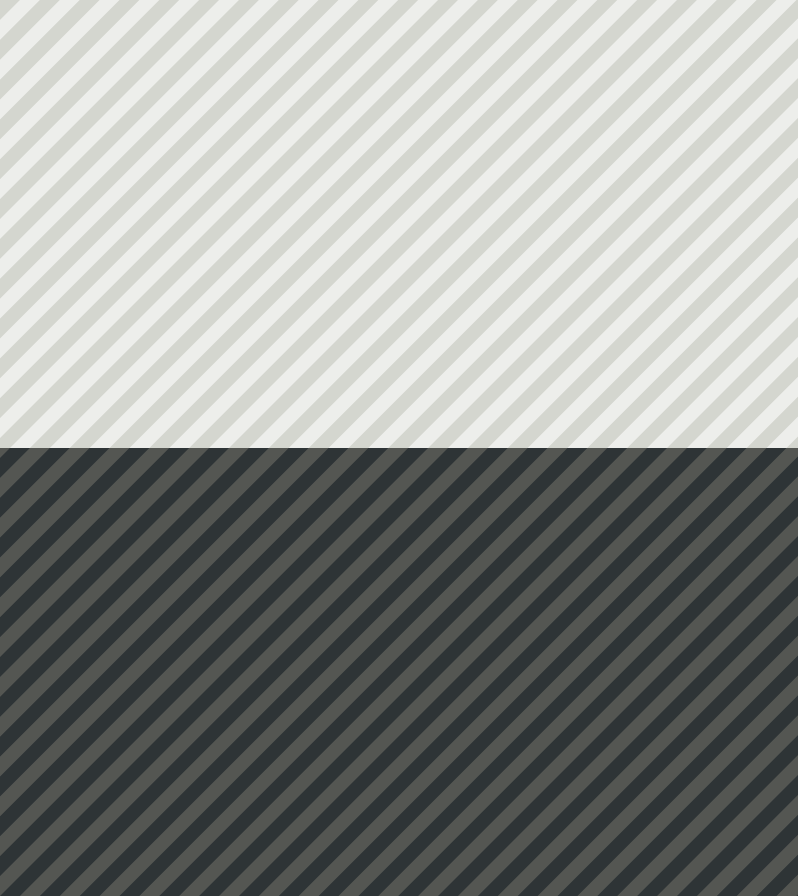
Give the GLSL for this pattern, as a WebGL 2 fragment shader.

```glsl
#version 300 es
precision highp float;

uniform vec2 u_resolution;
out vec4 fragColor;

// Lengths are in canvas heights
#define STRIPE_PERIOD (2.0 / 45.0)
#define STRIPE_SHARE 0.5
#define SPLIT_HEIGHT 0.5
#define LIGHT_BASE vec3(0.930, 0.932, 0.922)
#define LIGHT_STRIPE vec3(0.832, 0.840, 0.812)
#define DARK_BASE vec3(0.180, 0.202, 0.212)
#define DARK_STRIPE vec3(0.328, 0.338, 0.322)

// Coverage of diagonal bands, counted from the top left corner
float diagonalStripes(vec2 p, float pixel) {
    float phase = fract((p.x + 1.0 - p.y) / STRIPE_PERIOD);
    float halfBand = 0.5 * STRIPE_SHARE;
    float offset = abs(fract(phase - halfBand + 0.5) - 0.5);
    float edgeDistance = (halfBand - offset) * STRIPE_PERIOD / sqrt(2.0);
    return smoothstep(-0.6 * pixel, 0.6 * pixel, edgeDistance);
}

void main() {
    vec2 p = gl_FragCoord.xy / u_resolution.y;
    float pixel = 1.0 / u_resolution.y;

    // Same stripes over both halves
    float stripe = diagonalStripes(p, pixel);
    vec3 lightHalf = mix(LIGHT_BASE, LIGHT_STRIPE, stripe);
    vec3 darkHalf = mix(DARK_BASE, DARK_STRIPE, stripe);

    // Horizontal split
    float upper = clamp((p.y - SPLIT_HEIGHT) / pixel + 0.5, 0.0, 1.0);
    fragColor = vec4(mix(darkHalf, lightHalf, upper), 1.0);
}
```
